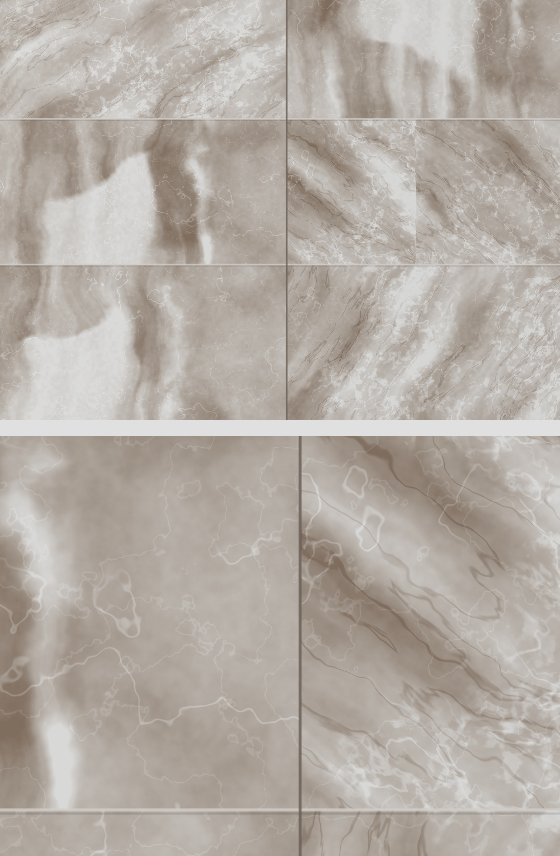
Top, the full canvas; bottom, a detail of the centre.
Write a Shadertoy shader that draws this texture.

```glsl
// Polished marble tiles, two columns by three rows, divided by hairline joints.
// Each tile is either cloudy (pale pool, brown band, upright streaks) or layered
// (slanting strata); warped noise sets a tone, which a beige ramp then colours.

float hash(vec2 p) {
    vec3 h = fract(vec3(p.xyx) * 0.1031);
    h += dot(h, h.yzx + 33.33);
    return fract((h.x + h.y) * h.z);
}

float noise(vec2 p) {
    vec2 i = floor(p), f = fract(p);
    f = f * f * (3.0 - 2.0 * f);
    return mix(mix(hash(i), hash(i + vec2(1, 0)), f.x),
               mix(hash(i + vec2(0, 1)), hash(i + vec2(1, 1)), f.x), f.y);
}

float fbm(vec2 p) {
    float sum = 0.0, amp = 0.516;
    for (int i = 0; i < 5; i++) {
        sum += amp * noise(p);
        p = mat2(0.8, 0.6, -0.6, 0.8) * p * 2.03 + 17.3;
        amp *= 0.5;
    }
    return sum;
}

// Thin crinkled line along the middle contour of the noise
float vein(vec2 p, float width) {
    return 1.0 - smoothstep(0.0, width, abs(fbm(p) - 0.5));
}

// 1 inside the interval from a to b, with soft ends
float span(float a, float b, float soft, float x) {
    return smoothstep(a - soft, a + soft, x) * (1.0 - smoothstep(b - soft, b + soft, x));
}

// Upright streaks, a pale pool under a slanted edge, and a dark brown band
float cloudyTone(vec2 q, float row, vec2 seed) {
    if (row > 1.5) q.y = 0.347 - q.y;
    q.x -= 0.075 * (row - 1.0);
    q += 0.09 * (vec2(fbm(q * 9.0 + seed), fbm(q * 9.0 + seed + 41.0)) - 0.5);
    float streak = fbm(q * vec2(24.0, 3.0) + seed) - 0.5;
    float cloud = fbm(q * 11.0 + seed + 9.0) - 0.5;
    float plain = smoothstep(0.48, 0.54, q.x);
    float tone = 0.49 + mix(1.1 * streak + 0.4 * cloud, 0.65 * cloud, plain);
    float pool = span(0.12, 0.365, 0.025, q.x)
               * (1.0 - smoothstep(-0.008, 0.012, q.y - 0.17 - 0.35 * (q.x - 0.14)));
    tone = mix(tone, 0.93 + 0.3 * streak, pool);
    tone += 0.35 * exp(-pow((q.x - 0.495) / 0.018, 2.0)) * smoothstep(-0.15, 0.1, cloud);
    float band = span(0.385, 0.465, 0.018, q.x) * span(0.04, 0.27, 0.03, q.y);
    band = max(band, 0.7 * span(-0.02, 0.07, 0.02, q.x) * span(0.03, 0.14, 0.02, q.y));
    return mix(tone, 0.14 + 0.8 * cloud + 0.5 * streak, 0.85 * band);
}

// Slanting layers with pale crumbs and a broken white network
float layeredTone(vec2 q, float angle, vec2 seed) {
    vec2 along = vec2(cos(angle), sin(angle));
    vec2 s = vec2(dot(q, along), dot(q, vec2(-along.y, along.x)));
    s += 0.07 * (vec2(fbm(q * 8.0 + seed), fbm(q * 8.0 + seed + 23.0)) - 0.5);
    float layer = fbm(s * vec2(3.0, 19.0) + seed) - 0.5;
    float cloud = fbm(q * 6.0 + seed + 5.0) - 0.5;
    float tone = 0.56 + 1.15 * layer + 0.65 * cloud;
    float broken = smoothstep(-0.08, 0.12, cloud);
    tone += 0.22 * broken * vein(s * vec2(15.0, 32.0) + seed, 0.035);
    tone += 0.20 * broken * smoothstep(0.55, 0.7, fbm(q * 75.0 + seed));
    return tone - 0.22 * vein(s * vec2(4.0, 22.0) + seed + 61.0, 0.018);
}

vec3 marble(float tone) {
    vec3 brown = vec3(0.50, 0.43, 0.37), beige = vec3(0.69, 0.655, 0.62);
    vec3 low = mix(brown, beige, clamp(2.0 * tone, 0.0, 1.0));
    return mix(low, vec3(0.85, 0.85, 0.845), clamp(2.0 * tone - 1.0, 0.0, 1.0));
}

void mainImage(out vec4 fragColor, in vec2 fragCoord) {
    vec2 p = fragCoord / iResolution.y;
    float pixel = 1.0 / iResolution.y;
    float centre = 0.512 * iResolution.x / iResolution.y;

    // Tile index and position inside the tile; the outer tiles are cropped
    float col = step(centre, p.x);
    float row = clamp(floor((p.y - 0.023) / 0.347), 0.0, 2.0);
    vec2 q = p - vec2(col * centre, 0.023 + 0.347 * row);
    vec2 seed = 30.0 * vec2(hash(vec2(col, row) + 3.0), hash(vec2(row, col) + 11.0));

    float tone;
    if ((col < 0.5) == (row < 1.5)) {
        tone = cloudyTone(q, row, seed);
    } else {
        float angle = col < 0.5 ? 0.6 : 1.0 - 1.7 * row;
        // The middle right tile changes pattern at an upright seam
        float seam = col * step(0.5, row) * smoothstep(-pixel, pixel, q.x - 0.307);
        tone = layeredTone(q, angle, seed + 0.4 * seam) + 0.05 * seam;
    }

    // White hairlines and fine grain over every tile
    float patchy = smoothstep(0.42, 0.6, fbm(p * 5.0 + seed + 77.0));
    tone += 0.24 * patchy * vein(q * 9.0 + seed + 50.0, 0.010);
    tone += 0.12 * vein(q * 23.0 + seed + 90.0, 0.016);
    tone += 0.14 * (fbm(p * 130.0) - 0.5);
    vec3 color = marble(tone) * (1.01 - 0.025 * p.x);

    // Level joints are pale with a faint shadow below; the upright one is dark
    float level = min(abs(p.y - 0.370), abs(p.y - 0.717));
    float shadow = min(abs(p.y - 0.367), abs(p.y - 0.714));
    color *= 1.0 - 0.12 * (1.0 - smoothstep(0.0, 0.001 + pixel, shadow));
    color = mix(color, vec3(0.82, 0.80, 0.78), 0.8 * (1.0 - smoothstep(0.0005, 0.001 + pixel, level)));
    float upright = abs(p.x - centre);
    color = mix(color, vec3(0.42, 0.38, 0.35), 0.85 * (1.0 - smoothstep(0.0005, 0.001 + pixel, upright)));
    fragColor = vec4(color, 1.0);
}
```
